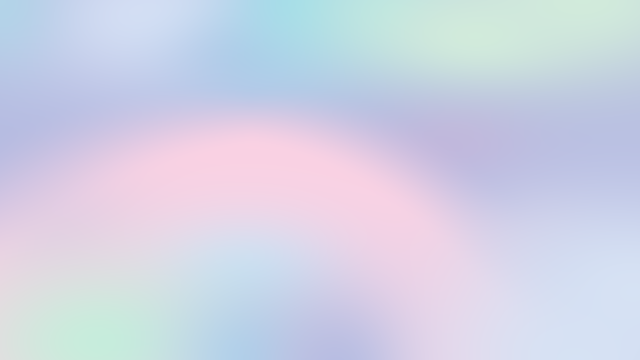
Write a WebGL 1 fragment shader that draws this background.

```glsl
precision highp float;

uniform vec2 u_resolution;

// Soft elliptical falloff: 1 at the center, fading smoothly outward.
float glow(vec2 p, vec2 center, vec2 radius) {
    vec2 q = (p - center) / radius;
    return exp(-dot(q, q));
}

// Cool sky above the arch.
vec3 upperField(vec2 p) {
    vec3 color = vec3(0.71, 0.73, 0.88);
    color = mix(color, vec3(0.75, 0.71, 0.86), glow(p, vec2(1.25, 0.61), vec2(0.22, 0.12)));
    color = mix(color, vec3(0.84, 0.88, 0.96), glow(p, vec2(0.44, 0.95), vec2(0.39, 0.21)));
    color = mix(color, vec3(0.70, 0.83, 0.91), glow(p, vec2(0.0, 1.0), vec2(0.16, 0.19)));
    color = mix(color, vec3(0.69, 0.79, 0.91), glow(p, vec2(0.72, 0.83), vec2(0.25, 0.14)));

    // Cyan flowing into mint
    color = mix(color, vec3(0.62, 0.86, 0.92), glow(p, vec2(0.845, 1.0), vec2(0.20, 0.17)));
    color = mix(color, vec3(0.70, 0.89, 0.89), glow(p, vec2(1.065, 0.98), vec2(0.23, 0.17)));
    vec3 mint = vec3(0.82, 0.92, 0.86);
    color = mix(color, mint, glow(p, vec2(1.32, 0.90), vec2(0.28, 0.13)));
    return mix(color, mint, glow(p, vec2(1.62, 1.0), vec2(0.46, 0.23)));
}

// Pink body of the arch and the cool pool beneath it.
vec3 lowerField(vec2 p) {
    vec3 color = vec3(0.98, 0.82, 0.89);
    color = mix(color, vec3(0.90, 0.80, 0.89), glow(p, vec2(0.14, 0.40), vec2(0.25, 0.19)));
    color = mix(color, vec3(0.84, 0.89, 0.96), glow(p, vec2(0.69, 0.25), vec2(0.26, 0.15)));
    color = mix(color, vec3(0.78, 0.93, 0.86), glow(p, vec2(0.29, 0.05), vec2(0.37, 0.22)));
    color = mix(color, vec3(0.69, 0.83, 0.92), glow(p, vec2(0.69, 0.0), vec2(0.22, 0.22)));
    return mix(color, vec3(0.71, 0.73, 0.88), glow(p, vec2(0.95, -0.03), vec2(0.22, 0.23)));
}

// Coverage under a lopsided parabola whose edge softens away from the crest.
float archMask(vec2 p) {
    float offset = p.x - 0.70;
    float steepness = offset < 0.0 ? 0.45 : 0.76;
    float crest = 0.676 - steepness * offset * offset;
    float softness = 0.085 + 0.14 * abs(offset);
    return smoothstep(-softness, softness, crest - p.y);
}

void main() {
    vec2 p = gl_FragCoord.xy / u_resolution * vec2(16.0 / 9.0, 1.0);
    vec3 color = mix(upperField(p), lowerField(p), archMask(p));

    // Pale haze in the lower right, with a mauve fringe
    color = mix(color, vec3(0.86, 0.81, 0.90), 0.6 * glow(p, vec2(1.46, 0.33), vec2(0.21, 0.14)));
    vec3 haze = vec3(0.84, 0.885, 0.955);
    color = mix(color, haze, glow(p, vec2(1.76, 0.19), vec2(0.39, 0.28)));
    color = mix(color, haze, glow(p, vec2(1.60, 0.0), vec2(0.39, 0.25)));

    gl_FragColor = vec4(color, 1.0);
}
```
